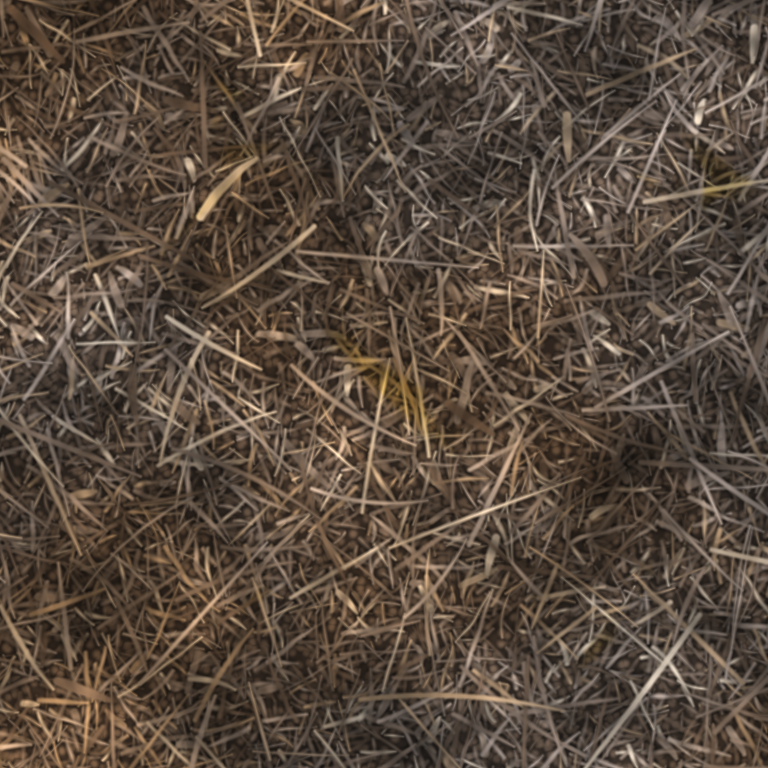
Reproduce this texture procedurally as a WebGL 1 fragment shader.

```glsl
precision highp float;
// Dry straw litter: soft, nearly straight stems scattered on jittered grids,
// stacked from blurred dark chaff up to sparse long pale stalks. Cellular noise
// mottles the soil, and layered sines vary the warmth, light and moss.

uniform vec2 u_resolution;

const int LAYERS = 11;
const float PI = 3.14159265;
const vec3 SOIL  = vec3(0.20, 0.16, 0.13);
const vec3 UMBER = vec3(0.31, 0.25, 0.20);
const vec3 TAUPE = vec3(0.41, 0.35, 0.30);
const vec3 ASH   = vec3(0.53, 0.47, 0.42);
const vec3 STRAW = vec3(0.52, 0.43, 0.33);
const vec3 PALE  = vec3(0.63, 0.57, 0.49);
const vec3 HAZE  = vec3(0.018, 0.019, 0.019);

// Four random values for a grid cell
vec4 hash4(vec2 cell, float seed) {
  vec4 p = fract(vec4(cell.xyx, cell.y + seed) * vec4(0.1031, 0.1030, 0.0973, 0.1099) + seed * 0.137);
  p += dot(p, p.wzxy + 33.33);
  return fract((p.xxyz + p.yzzw) * p.zywx);
}

// Smooth drifting field, about 0 to 1
float layeredSines(vec2 p) {
  float sum = 0.0;
  float amp = 0.5;
  for (int i = 0; i < 4; i++) {
    p += 0.6 * sin(p.yx * 1.3 + 1.7);
    sum += amp * sin(p.x) * sin(p.y + 0.8);
    p = mat2(0.8, 0.6, -0.6, 0.8) * p * 1.9 + 2.3;
    amp *= 0.55;
  }
  return 0.5 + 0.6 * sum;
}

// Distance to the nearest scattered point
float cellular(vec2 p, float seed) {
  vec2 cell = floor(p);
  float nearest = 2.0;
  for (int y = -1; y <= 1; y++) {
    for (int x = -1; x <= 1; x++) {
      vec2 id = cell + vec2(float(x), float(y));
      nearest = min(nearest, length(p - id - hash4(id, seed).xy));
    }
  }
  return nearest;
}

// Signed distance to a bent, tapered stem; y is position along it
vec2 stem(vec2 p, float angle, float halfLength, float halfWidth, float bend) {
  float c = cos(angle);
  float s = sin(angle);
  vec2 q = vec2(c * p.x + s * p.y, c * p.y - s * p.x);
  float along = clamp(q.x / halfLength, -1.0, 1.0);
  q.y -= bend * halfLength * (along * along - 0.4);
  float radius = halfWidth * (1.0 - 0.2 * along - 0.3 * along * along);
  return vec2(length(vec2(q.x - along * halfLength, q.y)) - radius, along);
}

vec3 stemColor(float pick) {
  vec3 color = mix(UMBER, TAUPE, smoothstep(0.22, 0.40, pick));
  color = mix(color, ASH, smoothstep(0.58, 0.68, pick));
  color = mix(color, STRAW, smoothstep(0.78, 0.82, pick));
  return mix(color, PALE, smoothstep(0.88, 0.94, pick));
}

// Lay one grid of stems, with contact shadows, over the color below
vec3 layStems(vec3 below, vec2 uv, float cells, float height, float seed, float soft) {
  vec2 base = floor(uv * cells);
  vec3 color = below;
  for (int y = -1; y <= 1; y++) {
    for (int x = -1; x <= 1; x++) {
      vec2 id = base + vec2(float(x), float(y));
      vec4 place = hash4(id, seed);
      vec4 look = hash4(id, seed + 17.3);
      vec2 center = (id + place.xy) / cells;
      float flake = step(0.95, look.y);
      float halfLength = mix(0.3, 0.88, place.w) * (1.0 - 0.6 * flake * height) / cells;
      float halfWidth = mix(0.0022, 0.0029, height) * (mix(0.6, 1.35, look.y) + 0.9 * flake);
      float lean = 2.0 * look.z - 1.0;
      float flow = 1.5 * sin(center.x * 7.0 + 2.0 * sin(center.y * 6.0));
      float angle = flow + (place.z - 0.5) * PI * 0.8;
      vec2 d = stem(uv - center, angle, halfLength, halfWidth, 0.14 * lean * lean * lean);

      float present = step(0.35 * height, look.w);
      float shadow = present * (1.0 - smoothstep(-0.001, 0.008, d.x));
      float cover = present * (1.0 - smoothstep(-soft, soft, d.x));
      float streak = 0.97 + 0.13 * sin(d.y * 4.0 + look.w * 20.0);
      float opacity = mix(0.60, 0.95, max(look.x * 0.8, height));
      vec3 tone = stemColor(mix(look.x, sqrt(look.x), height * 0.8));
      color *= 1.0 - 0.18 * shadow;
      color = mix(color, tone * 1.16 * streak, cover * opacity);
    }
  }
  return color;
}

void main() {
  vec2 uv = gl_FragCoord.xy / min(u_resolution.x, u_resolution.y);
  float soft = max(0.0027, 0.75 / min(u_resolution.x, u_resolution.y));

  // Mottled soil with small crumbs
  float crumbs = cellular(uv * 70.0, 3.0);
  vec3 color = mix(UMBER * 1.15, SOIL * 0.85, smoothstep(0.1, 0.6, crumbs));

  // Slightly crumpled chaff first, straight long stalks last
  vec2 crumple = 0.0016 * sin(uv.yx * 90.0 + 3.0 * sin(uv * 41.0));
  for (int i = 0; i < LAYERS; i++) {
    float height = float(i) / float(LAYERS - 1);
    float cells = 42.0 * pow(0.14, height);
    vec2 p = uv + crumple * (1.0 - height) + 0.37 * float(i);
    color = layStems(color, p, cells, height, float(i) * 7.1 + 1.0, soft);
  }

  // Broad light and hollows, warm rust at the left, cool ash at the right
  float light = layeredSines(uv * 9.0 + 4.0);
  float hollows = layeredSines(uv * 23.0 + 2.0);
  float warmth = smoothstep(0.2, 0.9, layeredSines(uv * 6.0 + 1.0) + 0.4 * (0.5 - uv.x));
  float moss = smoothstep(0.80, 0.98, layeredSines(uv * 11.0 + 8.0));
  color *= mix(0.67, 1.38, light) * mix(0.70, 1.32, hollows);
  color *= mix(vec3(0.96, 0.99, 1.05), vec3(1.08, 0.99, 0.88), warmth);
  color *= mix(vec3(1.0), vec3(1.06, 0.97, 0.52), moss * 0.7);
  gl_FragColor = vec4(color + HAZE, 1.0);
}
```
